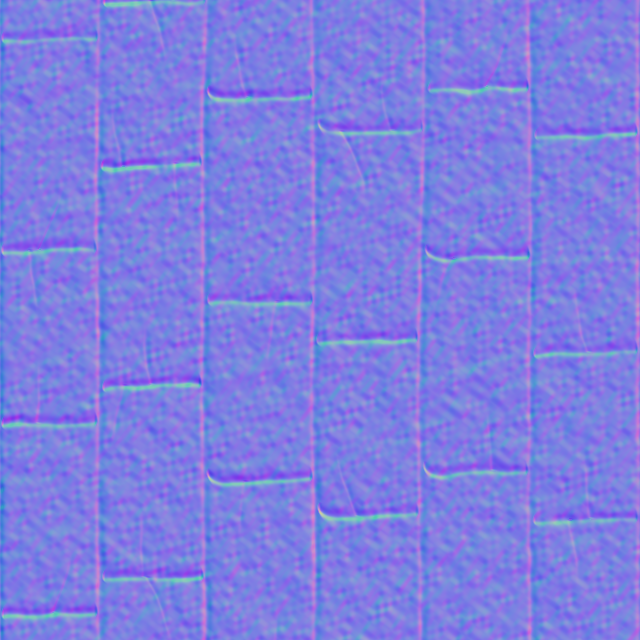
This texture map is drawn by a Shadertoy shader. Its source:

```glsl
// Tangent-space normal map of six columns of staggered, worn stone slabs.

float hash(vec2 p) {
    return fract(sin(dot(p, vec2(127.1, 311.7))) * 43758.5453);
}

float noise(vec2 p) {
    vec2 i = floor(p), f = fract(p);
    f = f * f * (3.0 - 2.0 * f);
    return mix(mix(hash(i), hash(i + vec2(1, 0)), f.x),
               mix(hash(i + vec2(0, 1)), hash(i + vec2(1, 1)), f.x), f.y);
}

// Rough stone: three octaves, turned to hide the lattice
float grain(vec2 p) {
    mat2 turn = mat2(0.8, 0.6, -0.6, 0.8);
    vec2 q = turn * p;
    float h = 0.0012 * noise(q * 28.0);
    h += 0.0009 * noise(turn * q * vec2(62.0, 48.0) + 17.0);
    return h + 0.0010 * noise(q * vec2(120.0, 95.0) + 41.0);
}

// Groove profile with its own width on each side
float groove(float d, float below, float above) {
    float t = d / (d < 0.0 ? below : above);
    return exp(-t * t);
}

float height(vec2 p) {
    // First joint of each column and the shift of its second joint
    const float start[6] = float[6](0.340, 0.398, 0.249, 0.195, 0.262, 0.190);
    const float shift[6] = float[6](-0.030, 0.045, -0.019, -0.026, 0.037, -0.039);

    // Slightly uneven, wavering columns
    float x = clamp(p.x, 0.0, 1.0);
    float u = 6.0 * (p.x + 0.012 * sin(3.14159 * sqrt(x)));
    u += 0.06 * (noise(p * vec2(6.0, 5.0)) - 0.5) * sin(3.14159 * x);
    u += 0.012 * (noise(p * 40.0) - 0.5);
    int column = int(clamp(floor(u), 0.0, 5.0));
    float across = u - float(column);
    float side = min(across, 1.0 - across) / 6.0;
    float inside = smoothstep(0.001, 0.008, side);

    // Nearest horizontal joint, tilted and chipped
    float joint = 1.0, slab = 0.0;
    for (int row = -1; row <= 3; row++) {
        float rnd = hash(vec2(column, row) + 3.7);
        float y = start[column] + 0.3 * float(row) + (row == 1 ? shift[column] : 0.0);
        y += (0.003 + 0.007 * rnd) * (across - 0.5);
        y += 0.007 * (noise(p * vec2(28.0, 9.0) + rnd * 9.0) - 0.5);
        y += 0.025 * step(0.65, rnd) * exp(-across * 16.0);
        float d = p.y - y;
        if (abs(d) < abs(joint)) {
            joint = d;
            slab = float(row) + 0.5 * step(0.0, d);
        }
    }

    // Joints between slabs, worn to varying depth
    float wear = 0.65 + 0.7 * noise(p * 14.0 + 5.0);
    float gap = 0.0016 * inside * groove(joint, 0.0052, 0.0085);
    float edge = across < 0.5 ? across / 6.0 : (across - 1.0) / 6.0;
    gap = max(gap, 0.0011 * groove(edge, 0.0045, 0.0068));

    // Faint curved cracks running out of some joints
    vec2 id = vec2(column, slab);
    float reach = abs(joint);
    float bend = (hash(id + 8.3) - 0.5) * reach * (1.4 - 5.0 * reach);
    float line = (across - 0.25 - 0.5 * hash(id + 2.1)) / 6.0 - bend;
    float crack = step(0.55, hash(id + 6.4)) * smoothstep(0.11, 0.06, reach);
    crack *= groove(line + 0.004 * noise(p * 35.0), 0.003, 0.005) * inside;

    return grain(p) - gap * wear - 0.0004 * crack;
}

void mainImage(out vec4 fragColor, in vec2 fragCoord) {
    vec2 p = fragCoord / iResolution.xy;
    vec2 e = vec2(0.0018, 0.0);

    // Slope by central differences, facing away from rising ground
    vec2 slope = vec2(height(p - e.xy) - height(p + e.xy),
                      height(p - e.yx) - height(p + e.yx)) / (2.0 * e.x);
    slope = clamp(slope, -0.3, 0.3);

    float blue = 0.89 - 0.3 * slope.y - 0.8 * dot(slope, slope);
    fragColor = vec4(0.495 + slope.x, 0.495 + slope.y, blue, 1.0);
}
```
